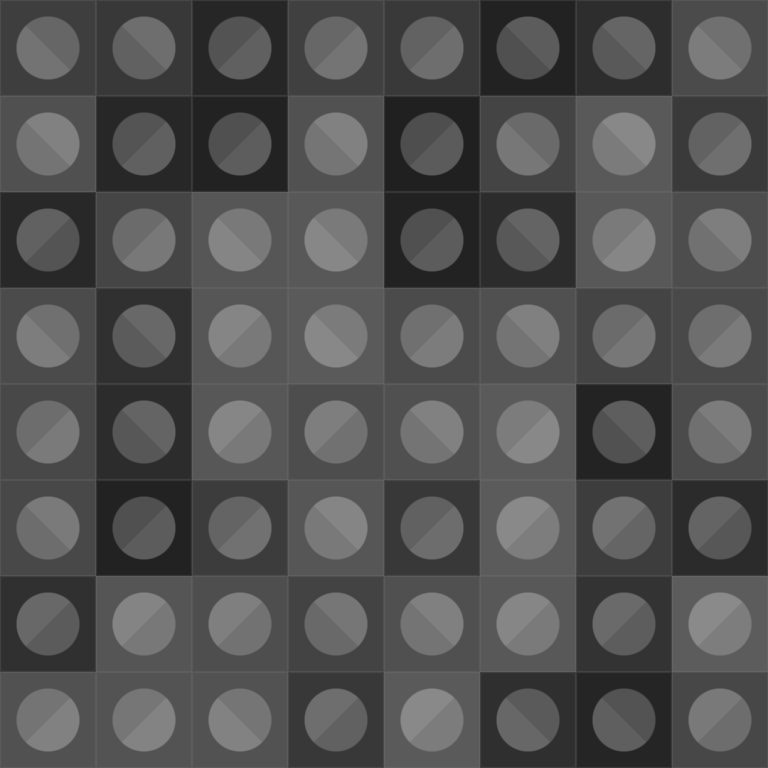
Give the GLSL for this pattern, as a Shadertoy shader.

```glsl
// An eight by eight board of grey tiles, each holding a disc cut in two tones
// along a diagonal. A hash per tile picks its grey and the way its disc is
// turned; faint, soft seams run between the tiles.

float hash(vec2 cell, float seed) {
    return fract(sin(dot(cell, vec2(127.1, 311.7)) + seed * 74.7) * 43758.5);
}

void mainImage(out vec4 fragColor, in vec2 fragCoord) {
    vec2 board = 8.0 * fragCoord / iResolution.xy;
    float pixel = 8.0 / min(iResolution.x, iResolution.y);
    vec2 cell = floor(board);
    vec2 p = fract(board) - 0.5;

    // Tile grey, spread evenly from near black to mid grey
    float tile = mix(0.12, 0.365, pow(hash(cell, 1.0), 0.9));

    // Disc split along one of two diagonals, either half the lighter one
    float slant = hash(cell, 2.0) < 0.5 ? -1.0 : 1.0;
    float side = hash(cell, 3.0) < 0.5 ? -1.0 : 1.0;
    float diagonal = side * (p.x + slant * p.y) * 0.7071;
    float lightHalf = smoothstep(-pixel, pixel, diagonal);
    float disc = mix(tile, 0.95, 0.22) + 0.05 * lightHalf;

    float inDisc = 1.0 - smoothstep(-pixel, pixel, length(p) - 0.328);
    float grey = mix(tile, disc, inDisc);

    // Thin pale seams on the tile borders
    float border = 0.5 - max(abs(p.x), abs(p.y));
    float seam = 1.0 - smoothstep(0.004, 0.008 + pixel, border);
    grey = mix(grey, 0.5, 0.22 * seam);

    fragColor = vec4(vec3(grey), 1.0);
}
```
